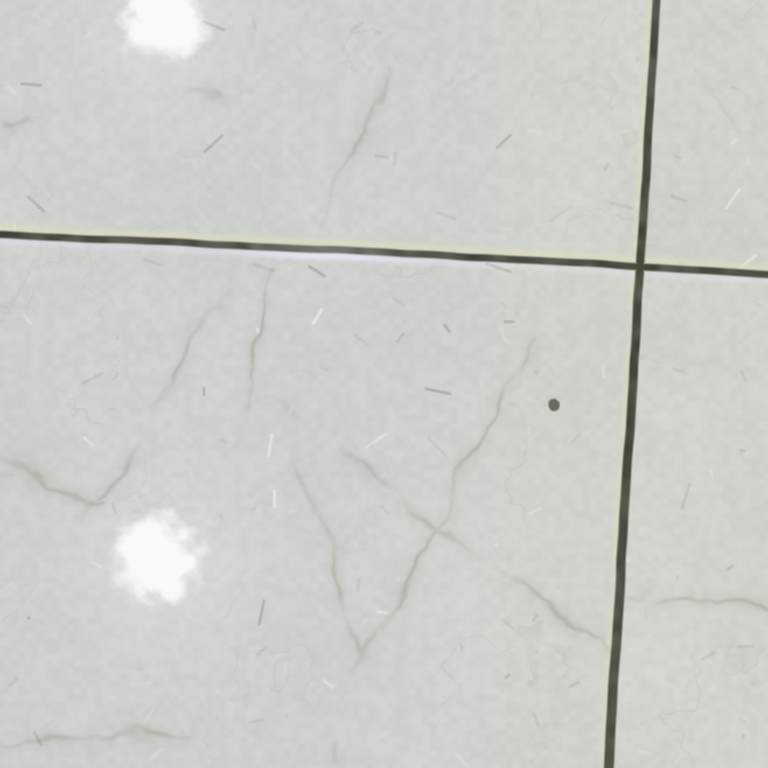
A WebGL 1 fragment shader for this texture:

```glsl
precision highp float;

uniform vec2 u_resolution;

const vec3 TILE_COOL = vec3(0.805, 0.820, 0.808);
const vec3 TILE_WARM = vec3(0.822, 0.824, 0.798);
const vec3 VEIN = vec3(0.65, 0.67, 0.62);
const vec3 GROUT_DARK = vec3(0.24, 0.25, 0.21);
const vec3 GROUT_LIGHT = vec3(0.42, 0.42, 0.38);
const vec3 GLARE = vec3(0.97, 0.985, 0.97);
const vec3 FRINGE = vec3(0.87, 0.87, 0.73);
const vec3 SHEEN = vec3(0.91, 0.89, 0.95);
const float TILE_PITCH = 1.2;

float hash(vec2 p) {
  return fract(sin(dot(p, vec2(127.1, 311.7))) * 43758.5453);
}

float noise(vec2 p) {
  vec2 i = floor(p);
  vec2 f = fract(p);
  f = f * f * (3.0 - 2.0 * f);
  float low = mix(hash(i), hash(i + vec2(1.0, 0.0)), f.x);
  float high = mix(hash(i + vec2(0.0, 1.0)), hash(i + 1.0), f.x);
  return mix(low, high, f.y);
}

float fbm(vec2 p) {
  float sum = 0.0;
  float gain = 0.5;
  for (int i = 0; i < 4; i++) {
    sum += gain * noise(p);
    p = p * 2.03 + 17.3;
    gain *= 0.5;
  }
  return sum;
}

float segment(vec2 p, vec2 a, vec2 b) {
  vec2 d = b - a;
  return length(p - a - d * clamp(dot(p - a, d) / dot(d, d), 0.0, 1.0));
}

float vein(vec2 p, vec2 a, vec2 b) {
  float d = segment(p, a, b);
  return exp(-d * d / 0.000012) + 0.35 * exp(-d * d / 0.00016);
}

// Long veins, bent by the noise in p
float mainVeins(vec2 p) {
  float v = vein(p, vec2(0.35, 0.486), vec2(0.79, 0.14));
  v = max(v, vein(p, vec2(0.70, 0.557), vec2(0.475, 0.147)));
  v = max(v, vein(p, vec2(0.306, 0.66), vec2(0.128, 0.35)));
  v = max(v, vein(p, vec2(0.53, 0.95), vec2(0.42, 0.70)));
  v = max(v, vein(p, vec2(0.38, 0.41), vec2(0.475, 0.147)));
  v = max(v, vein(p, vec2(0.475, 0.147), vec2(0.43, 0.0)));
  v = max(v, vein(p, vec2(0.35, 0.65), vec2(0.27, 0.31)));
  v = max(v, vein(p, vec2(0.0, 0.84), vec2(0.29, 0.88)));
  v = max(v, vein(p, vec2(0.01, 0.41), vec2(0.13, 0.34)));
  v = max(v, vein(p, vec2(0.0, 0.03), vec2(0.24, 0.05)));
  return max(v, vein(p, vec2(0.82, 0.225), vec2(1.0, 0.20)));
}

// Short random marks, one at most per cell: negative dark, positive light
float scratches(vec2 p, float cells, float chance) {
  vec2 id = floor(p * cells);
  vec2 center = 0.35 + 0.3 * vec2(hash(id + 3.1), hash(id + 7.7));
  float angle = 6.2832 * hash(id + 11.9);
  vec2 reach = 0.22 * hash(id + 5.3) * vec2(cos(angle), sin(angle));
  float d = segment(fract(p * cells), center - reach, center + reach) / cells;
  float shown = step(hash(id + 23.0), chance);
  return shown * smoothstep(0.0035, 0.0005, d) * (hash(id + 31.0) - 0.6);
}

// Lamp reflection with a ragged rim
float glare(vec2 p, vec2 center, float radius) {
  vec2 d = p - center;
  float ragged = length(d) + 0.045 * (fbm(p * 45.0) - 0.47);
  float core = smoothstep(radius * 1.08, radius * 0.55, ragged);
  return core + 0.22 * (1.0 - core) * exp(-dot(d, d) / (radius * radius * 2.2));
}

float joint(float offset, float halfWidth, float soft) {
  return 1.0 - smoothstep(halfWidth - soft, halfWidth + soft, abs(offset));
}

void main() {
  vec2 p = gl_FragCoord.xy / u_resolution;
  float soft = max(0.0022, 1.0 / min(u_resolution.x, u_resolution.y));

  // Tile grid in slight perspective
  vec2 grid = p - vec2(0.792 + 0.0635 * p.y, 0.694 - 0.040 * p.x - 0.011 * p.x * p.x);
  grid += 0.0015 * (vec2(noise(p.yy * 18.0), noise(p.xx * 18.0)) - 0.5);
  vec2 tile = floor(grid / TILE_PITCH);
  vec2 offset = (fract(grid / TILE_PITCH + 0.5) - 0.5) * TILE_PITCH;

  // Glazed surface with mottling and grain
  vec3 color = mix(TILE_COOL, TILE_WARM, smoothstep(0.2, 1.0, p.x));
  color += 0.008 * (hash(tile) - 0.5) + 0.03 * (fbm(p * 7.0) - 0.47);
  color += 0.028 * (noise(p * 110.0) - 0.5) + 0.012 * (noise(p * 240.0) - 0.5);

  // Veins and wear
  vec2 bend = vec2(fbm(p * 13.0), fbm(p * 13.0 + 40.0)) - 0.47;
  float fade = smoothstep(0.25, 0.65, fbm(p * 11.0 + 9.0));
  color = mix(color, VEIN, 0.5 * fade * mainVeins(p + 0.055 * bend));
  float hairline = abs(fbm(p * 5.0 + tile * 13.0 + bend) - 0.47);
  color = mix(color, VEIN, 0.16 * fade * smoothstep(0.014, 0.0, hairline));
  color += 0.20 * scratches(p, 13.0, 0.30) + 0.10 * scratches(p + 0.37, 22.0, 0.22);

  // Lamp reflections
  for (int i = 0; i < 2; i++) {
    float k = float(i);
    color = mix(color, GLARE, glare(p, vec2(0.202 + 0.013 * k, 0.271 + 0.703 * k), 0.064 - 0.004 * k));
  }

  // Pale fringes beside the joints
  float above = exp(-pow((offset.y - 0.009) / 0.005, 2.0));
  float left = exp(-pow((offset.x + 0.009) / 0.004, 2.0));
  float below = exp(-pow((offset.y + 0.009) / 0.005, 2.0));
  float lit = exp(-pow((p.x - 0.43) / 0.10, 2.0));
  color = mix(color, FRINGE, 0.6 * max(above, 0.6 * left));
  color = mix(color, SHEEN, below * (0.35 + 0.65 * lit));

  // Grout
  float upright = joint(offset.x, 0.0064 - 0.0014 * p.y, soft);
  float level = joint(offset.y, 0.0046, soft) * (1.0 - 0.25 * lit);
  vec3 grout = mix(GROUT_DARK, GROUT_LIGHT, 0.7 * noise(p * 60.0));
  color = mix(color, grout, max(upright, level));

  // Dark speck
  float speck = length(p - vec2(0.721, 0.473)) + 0.002 * (noise(p * 150.0) - 0.5);
  color = mix(color, GROUT_LIGHT, 1.0 - smoothstep(0.0075 - soft, 0.0075 + soft, speck));

  gl_FragColor = vec4(clamp(color, 0.0, 1.0), 1.0);
}
```
